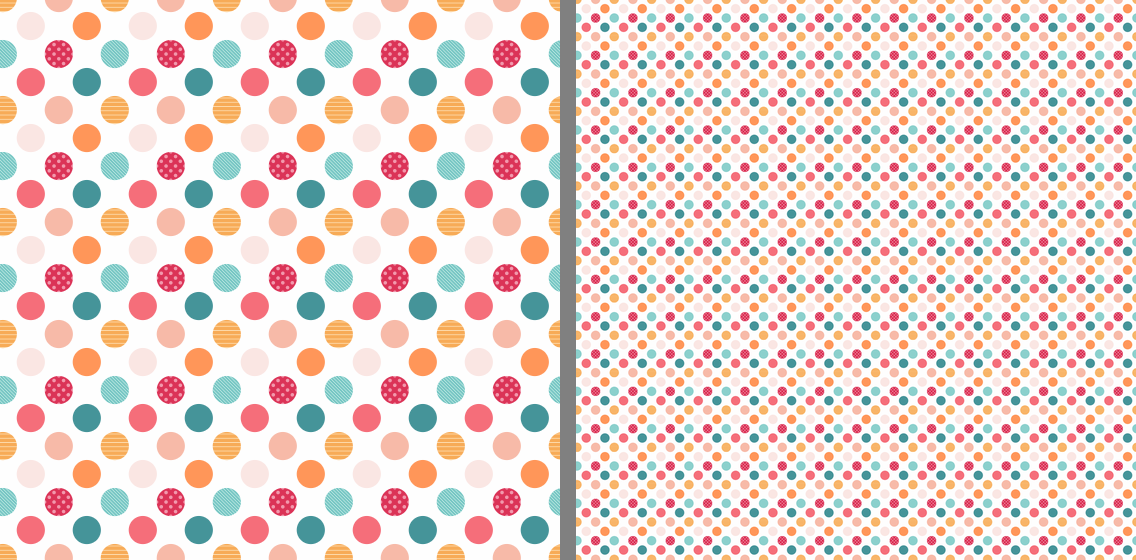
Left, the tile; right, the same tile 3 across and 3 down.
Reproduce this pattern procedurally as a Shadertoy shader.

```glsl
// Staggered polka dots in eight styles: five plain, one striped, one hatched, one spotted.
// The canvas is a 20 x 20 lattice with a dot on every even site; styles repeat every
// four sites, giving 5 x 5 whole repeats that wrap at every edge.

// Antialiased inside of a signed distance
float coverage(float dist, float pixel) {
    return clamp(0.5 - dist / pixel, 0.0, 1.0);
}

// Nearest lattice site whose coordinates have an even sum
vec2 nearestEvenSite(vec2 p) {
    vec2 site = floor(p + 0.5);
    vec2 q = p - site;
    if (mod(site.x + site.y, 2.0) > 0.5)
        site += abs(q.x) > abs(q.y) ? vec2(sign(q.x), 0.0) : vec2(0.0, sign(q.y));
    return site;
}

vec3 stripedFill(vec2 q, float pixel) {
    float y = abs(fract((q.y + 0.026) / 0.152 + 0.5) - 0.5) * 0.152;
    return mix(vec3(0.97, 0.67, 0.34), vec3(0.995, 0.87, 0.70), coverage(y - 0.014, pixel));
}

vec3 hatchedFill(vec2 q, float pixel) {
    float wave = 0.5 + 0.5 * cos(6.28318 * (q.x + q.y) / 0.12);
    // Fade to the mean tone when the hatching is too fine to resolve
    float line = mix(wave * wave, 0.375, smoothstep(0.04, 0.08, pixel));
    return mix(vec3(0.45, 0.77, 0.76), vec3(0.70, 0.89, 0.87), line);
}

vec3 spottedFill(vec2 q, float pixel) {
    // Diagonal grid of spots
    vec2 g = vec2(q.x + q.y, q.x - q.y) / 0.34 + 0.5;
    vec2 r = (fract(g + 0.5) - 0.5) * 0.34;
    float spot = length(r) * 0.7071 - 0.063;
    return mix(vec3(0.86, 0.20, 0.34), vec3(0.95, 0.60, 0.68), coverage(spot, pixel));
}

vec3 dotFill(vec2 id, vec2 q, float pixel) {
    bool first = id.x < 1.5;
    if (id.y < 0.5) return first ? stripedFill(q, pixel) : vec3(0.97, 0.73, 0.66);
    if (id.y < 1.5) return first ? vec3(0.96, 0.43, 0.48) : vec3(0.27, 0.58, 0.60);
    if (id.y < 2.5) return first ? hatchedFill(q, pixel) : spottedFill(q, pixel);
    return first ? vec3(0.98, 0.90, 0.89) : vec3(1.0, 0.59, 0.35);
}

void mainImage(out vec4 fragColor, in vec2 fragCoord) {
    vec2 p = fragCoord / iResolution.xy * 20.0 - vec2(0.1, 0.07);
    float pixel = 20.0 / min(iResolution.x, iResolution.y);

    vec2 site = nearestEvenSite(p);
    vec2 q = p - site;
    vec3 fill = dotFill(mod(site, 4.0), q, pixel);

    vec3 color = mix(vec3(0.997), fill, coverage(length(q) - 0.503, pixel));
    fragColor = vec4(color, 1.0);
}
```
